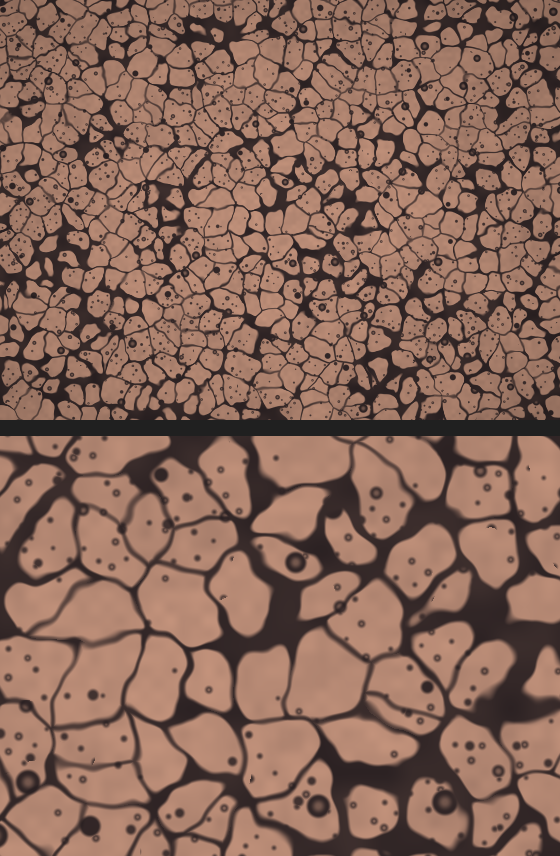
Top, the full canvas; bottom, a detail of the centre.
Write a Shadertoy shader that draws this texture.

```glsl
// Polished section of a sintered metal: pinkish grains with dark boundaries,
// black pores at the junctions and round pits. Warped Voronoi cells give the
// grains, a soft minimum of edge distances the pores, hashed grids the pits.

const vec3 PORE_COLOR = vec3(0.135, 0.105, 0.115);
const vec3 GRAIN_COLOR = vec3(0.725, 0.545, 0.46);

vec2 hash22(vec2 p) {
    vec3 q = fract(p.xyx * vec3(0.1031, 0.1030, 0.0973));
    q += dot(q, q.yzx + 33.33);
    return fract((q.xx + q.yz) * q.zy);
}

float noise(vec2 p) {
    vec2 i = floor(p), f = fract(p);
    f = f * f * (3.0 - 2.0 * f);
    return mix(mix(hash22(i).x, hash22(i + vec2(1, 0)).x, f.x),
               mix(hash22(i + vec2(0, 1)).x, hash22(i + vec2(1, 1)).x, f.x), f.y);
}

vec2 noise2(vec2 p) {
    return vec2(noise(p), noise(p + 71.7)) - 0.5;
}

// x: distance to the boundary, y: rounded distance, z: random tone of the grain
vec3 grains(vec2 p) {
    vec2 cell = floor(p), f = fract(p), nearCell, nearVec;
    float best = 8.0;
    for (int y = -1; y <= 1; y++)
    for (int x = -1; x <= 1; x++) {
        vec2 g = vec2(x, y);
        vec2 r = g + hash22(cell + g) - f;
        if (dot(r, r) < best) {
            best = dot(r, r);
            nearCell = g;
            nearVec = r;
        }
    }
    float edge = 8.0, sum = 0.0;
    for (int y = -2; y <= 2; y++)
    for (int x = -2; x <= 2; x++) {
        vec2 g = nearCell + vec2(x, y);
        vec2 r = g + hash22(cell + g) - f;
        vec2 across = r - nearVec;
        if (dot(across, across) > 1e-5) {
            float d = dot(0.5 * (r + nearVec), normalize(across));
            edge = min(edge, d);
            sum += exp(-d / 0.13);
        }
    }
    return vec3(edge, -0.13 * log(sum), hash22(cell + nearCell + 19.0).y);
}

// One round pit per grid cell at most; some have a paler core
float pits(vec2 p, float size, float radius, float density, float soft) {
    vec2 q = mat2(0.8, 0.6, -0.6, 0.8) * p / size + radius * 977.0;
    vec2 id = floor(q), rnd = hash22(id + 5.0);
    float d = length(fract(q) - 0.28 - 0.44 * hash22(id)) * size;
    float r = radius * (0.6 + 0.7 * rnd.y);
    float disc = 1.0 - smoothstep(r - soft, r + soft, d);
    float core = 1.0 - smoothstep(0.1 * r, 0.75 * r, d);
    return step(rnd.x, density) * disc * (1.0 - 0.5 * core * step(0.6, rnd.y));
}

void mainImage(out vec4 fragColor, in vec2 fragCoord) {
    vec2 uv = fragCoord / iResolution.xy;
    vec2 p = fragCoord / iResolution.y * 20.0;
    float soft = max(0.035, 14.0 / iResolution.y);

    // Grain boundaries, bent by noise
    vec2 warped = p + 0.45 * noise2(p * 1.1) + 0.16 * noise2(p * 3.3);
    vec3 grain = grains(warped);
    float line = 1.0 - smoothstep(0.005, 0.05 + soft, grain.x);
    line *= 0.5 + 0.4 * noise(p * 0.9 + 40.0);

    // Pores swell where the noise is high
    float swell = 0.75 * noise(p * 0.75 + 11.0) + 0.25 * noise(p * 2.6);
    float pore = 1.0 - smoothstep(-soft, soft, grain.y - mix(-0.25, 0.18, swell));

    // Pits of three sizes, the smaller ones clustered
    float cluster = smoothstep(0.2, 0.85, noise(p * 0.6 + 23.0));
    float pit = 0.75 * pits(p, 0.33, 0.048, 0.12 + 0.55 * cluster, soft);
    pit = max(pit, 0.8 * pits(p, 0.6, 0.085, 0.08 + 0.4 * cluster, soft));
    pit = max(pit, 0.9 * pits(p, 1.3, 0.16, 0.32, soft));

    // Brightness: mottled grains, then the dark features over them
    float tone = 0.95 + 0.05 * grain.z + 0.09 * (noise(p * 5.0) - 0.5);
    tone -= 0.1 * cluster * noise(p * 2.2 + 9.0);
    tone *= (1.0 - line) * (1.0 - pit);
    tone = mix(tone, 0.05 + 0.12 * noise(p * 2.0 + 3.0), pore);

    // Uneven lamp light, weaker towards the corners
    vec2 off = uv - vec2(0.48, 0.46);
    float light = 1.03 - 0.42 * dot(off, off);
    fragColor = vec4(mix(PORE_COLOR, GRAIN_COLOR, tone) * light, 1.0);
}
```
